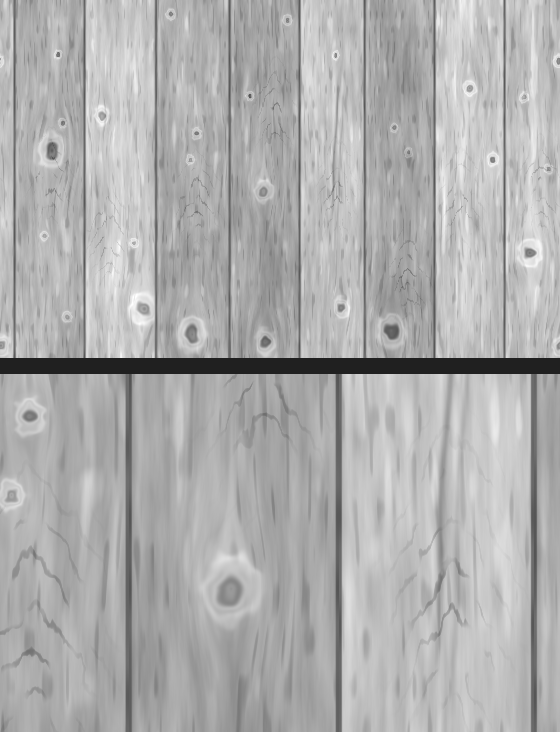
Top: the whole. Bottom: its middle third, enlarged.
A Shadertoy shader for this texture:

```glsl
// Weathered grey wooden wall: eight upright planks with grain, knots and dark seams.

#define PLANKS 8.0         // planks across the canvas
#define FIRST_SEAM 0.026   // first seam, as a share of the width
#define ASPECT 1.561       // canvas width in canvas heights
#define SEAM_WIDTH 0.0028  // half width of a seam, in canvas heights
#define KNOT_SLOTS 5       // possible knots down each plank
#define KNOT_CHANCE 0.78
#define FIBRE 0.19         // contrast of the fine grain
#define STREAK 0.15        // contrast of the broad grain
#define BLOTCH 0.15        // contrast of the weather stains
#define SPLIT_PLANK 4.0    // plank with a long split

const float PLANK_TONE[8] = float[8](0.69, 0.79, 0.665, 0.645, 0.765, 0.65, 0.78, 0.765);

float hash(vec2 p) {
    vec3 q = fract(vec3(p.xyx) * 0.1031);
    q += dot(q, q.yzx + 33.33);
    return fract((q.x + q.y) * q.z);
}

float noise(vec2 p) {
    vec2 i = floor(p), f = fract(p);
    f = f * f * (3.0 - 2.0 * f);
    return mix(mix(hash(i), hash(i + vec2(1, 0)), f.x),
               mix(hash(i + vec2(0, 1)), hash(i + vec2(1, 1)), f.x), f.y);
}

float fbm(vec2 p) {
    float sum = 0.0, gain = 0.5;
    for (int i = 0; i < 4; i++) {
        sum += gain * noise(p);
        p = p * 2.03 + 17.3;
        gain *= 0.5;
    }
    return sum / 0.9375;
}

// Shade of the knots; also bends the grain coordinate around them.
float knots(vec2 p, float id, float width, inout float grainX) {
    float shade = 0.0;
    for (int i = 0; i < KNOT_SLOTS; i++) {
        vec2 key = vec2(id * 7.0 + 3.0, float(i) * 5.0 + 11.0);
        if (hash(key) > KNOT_CHANCE) continue;
        float big = pow(hash(key + 31.0), 3.0);
        float radius = mix(0.006, 0.022, big);
        vec2 centre = vec2(width * mix(0.15, 0.85, hash(key + 57.0)),
                           (float(i) + mix(0.1, 0.9, hash(key + 83.0))) / float(KNOT_SLOTS));
        vec2 d = p - centre;
        float bend = exp(-dot(d * vec2(1.0, 0.55), d * vec2(1.0, 0.55)) / (radius * radius * 7.0));
        grainX -= d.x * bend * 0.85;

        float l = length(d * vec2(1.0, 0.8)) / radius;
        l += 0.7 * (noise(d * 1.1 / radius + key) - 0.5);
        float dark = mix(0.06, 0.3, hash(key + 109.0));
        float rings = sin(l * 8.0) * smoothstep(2.8, 0.8, l);
        shade -= dark * smoothstep(1.1, 0.35, l);
        shade += 0.13 * exp(-3.0 * (l - 1.5) * (l - 1.5)) + 0.045 * rings;
    }
    return shade;
}

// Faint nested arches where the cut crosses the growth rings.
float arches(vec2 p, float id, float width) {
    vec2 centre = vec2(width * mix(0.3, 0.7, hash(vec2(id, 4.0))),
                       mix(0.15, 0.7, hash(vec2(id, 9.0))));
    vec2 d = p - centre;
    float ring = d.y + 1.7 * sqrt(d.x * d.x + 0.00008) + 0.05 * fbm(p * vec2(60.0, 22.0));
    float line = smoothstep(0.8, 1.0, sin(ring * 150.0));
    float mask = exp(-dot(d * vec2(22.0, 10.0), d * vec2(22.0, 10.0)));
    return -0.17 * line * mask * smoothstep(0.3, 0.6, noise(p * 45.0 + id));
}

// Long slanted split with a pale lip.
float split(vec2 p, float width) {
    float x = p.x - width * (0.5 + 0.22 * (p.y - 0.4)) - 0.008 * (noise(vec2(2.0, p.y * 9.0)) - 0.5);
    float along = smoothstep(0.37, 0.45, p.y) * smoothstep(0.82, 0.7, p.y);
    float wear = mix(0.4, 1.0, noise(vec2(7.0, p.y * 18.0)));
    float dark = exp(-pow(x / 0.0035, 2.0)) + 0.5 * exp(-pow((x - 0.017) / 0.003, 2.0));
    float pale = exp(-pow((x + 0.01) / 0.006, 2.0));
    return along * wear * (0.09 * pale - 0.24 * dark);
}

void mainImage(out vec4 fragColor, in vec2 fragCoord) {
    vec2 uv = fragCoord / iResolution.xy;
    float pixel = 1.0 / iResolution.y;

    // Planks of slightly uneven width; the last one wraps round the side.
    float uneven = 0.009 * smoothstep(0.2, 0.42, uv.x) * smoothstep(0.66, 0.54, uv.x);
    float across = fract(uv.x - uneven - FIRST_SEAM) * PLANKS;
    float id = floor(across);
    float width = ASPECT / PLANKS;
    vec2 p = vec2(fract(across) * width, uv.y);

    // Knots, then grain that flows past them.
    float grainX = p.x;
    float marks = knots(p, id, width, grainX) + arches(p, id, width);
    if (id == SPLIT_PLANK) marks += split(p, width);
    vec2 g = vec2(grainX + 0.012 * (noise(vec2(p.x * 12.0, p.y * 5.0) + id * 9.0) - 0.5), p.y);
    vec2 offset = vec2(id * 37.0, id * 13.0);

    float tone = PLANK_TONE[int(id)] + marks;
    tone += FIBRE * (fbm(g * vec2(105.0, 13.0) + offset) - 0.5);
    tone += STREAK * (fbm(g * vec2(38.0, 2.6) + offset + 5.0) - 0.5);
    tone += BLOTCH * (fbm(p * vec2(10.0, 5.0) + offset + 71.0) - 0.5);

    // Short dark pores and pale scuffs.
    float pores = noise(g * vec2(190.0, 24.0) + offset);
    float scuffs = noise(g * vec2(85.0, 16.0) + offset + 43.0);
    tone += 0.08 * smoothstep(0.72, 0.95, scuffs) - 0.1 * smoothstep(0.7, 0.95, pores);

    // Dark seams with a soft shadow and a worn pale edge.
    float edge = min(p.x, width - p.x);
    tone += 0.05 * exp(-pow((p.x - 0.009) / 0.004, 2.0)) - 0.08 * exp(-edge / 0.004);
    float seam = 1.0 - smoothstep(SEAM_WIDTH - pixel, SEAM_WIDTH + pixel, edge);
    float seamTone = 0.3 + 0.12 * noise(vec2(id * 5.0, p.y * 30.0));
    tone = mix(tone, seamTone, seam * 0.9);

    fragColor = vec4(vec3(clamp(tone, 0.0, 1.0)), 1.0);
}
```
